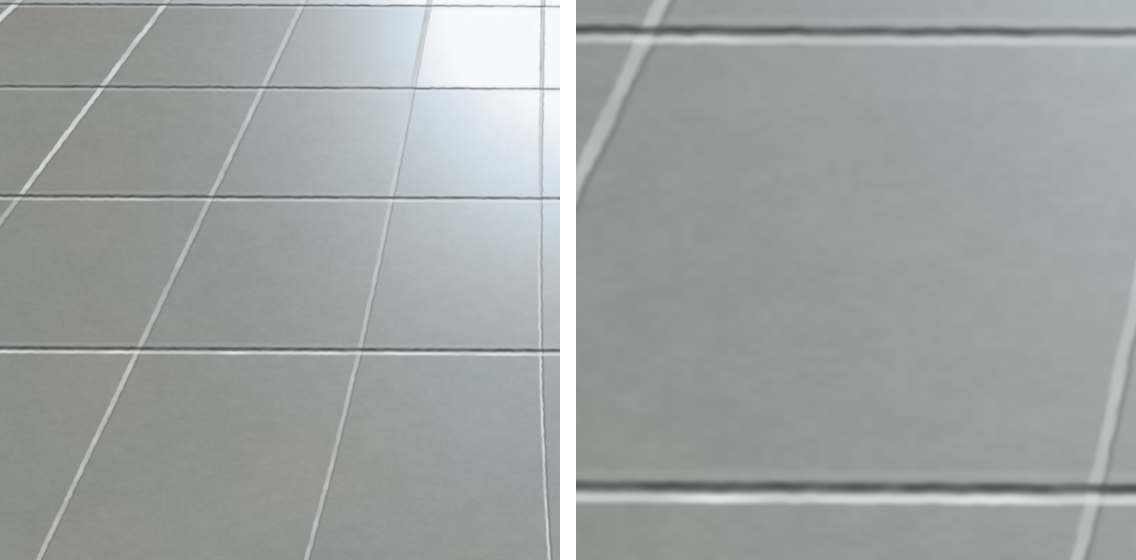
Left: the whole. Right: its middle third, enlarged.
Reproduce this texture procedurally as a three.js fragment shader.

```glsl
// Grey floor tiles seen in perspective, with daylight glaring from the upper right.
// The canvas is mapped to floor coordinates (column, row); pale joints, dark grooves,
// mottled stone and the glare are then layered from distances and value noise.

#define STONE vec3(0.55, 0.556, 0.54)
#define DAYLIGHT vec3(0.83, 0.862, 0.902)
#define BLAZE vec3(0.965, 0.972, 0.982)
#define GROUT vec3(0.83, 0.845, 0.845)
#define GROOVE vec3(0.32, 0.33, 0.33)
#define HORIZON 1.0417
#define ROW_STEP 0.1175
#define COLUMN_WARP 0.0446
#define ROW_TILT 0.005
#define JOINT_HALF 0.0045
#define SOFTNESS 0.0023
#define MOTTLE 0.026

varying vec2 vUv;

float hash(vec2 p) {
  vec3 q = fract(p.xyx * vec3(0.1031, 0.1030, 0.0973));
  q += dot(q, q.yzx + 33.33);
  return fract((q.x + q.y) * q.z);
}

float noise(vec2 p) {
  vec2 i = floor(p), f = fract(p);
  f = f * f * (3.0 - 2.0 * f);
  return mix(mix(hash(i), hash(i + vec2(1.0, 0.0)), f.x),
             mix(hash(i + vec2(0.0, 1.0)), hash(i + 1.0), f.x), f.y);
}

float fbm(vec2 p) {
  float sum = 0.0, amp = 0.5;
  for (int i = 0; i < 4; i++) {
    sum += amp * noise(p);
    p = p * 2.03 + 17.3;
    amp *= 0.5;
  }
  return sum;
}

// Soft stripe around d = 0
float stripe(float d, float halfWidth) {
  return 1.0 - smoothstep(halfWidth - SOFTNESS, halfWidth + SOFTNESS, abs(d));
}

// Column coordinate: joints fan out downwards and bow a little on the right
float columnAt(float x, float down, float spread) {
  float r = (x - 0.543 + 0.475 * down) / spread;
  float c = (1.0 - sqrt(max(1.0 - 4.0 * COLUMN_WARP * r, 0.0))) / (2.0 * COLUMN_WARP);
  return c - 0.045 * sin(3.14159 * clamp(down, 0.0, 1.0)) * sin(2.1 * max(c, 0.0));
}

void main() {
  vec2 p = vec2(vUv.x, 1.0 - vUv.y);

  // Floor coordinates
  float spread = 0.2331 + 0.268 * p.y;
  float column = columnAt(p.x, p.y, spread);
  float depth = p.y - ROW_TILT * p.x + HORIZON;
  float row = (0.954 - 1.0 / depth) / ROW_STEP;
  vec2 tile = floor(vec2(column, row));
  vec2 joint = floor(vec2(column, row) + 0.5);

  // Signed distances to the nearest joints, with ragged edges
  float slope = -0.475 + 0.268 * column;
  float dx = (column - joint.x) * spread * (1.0 - 2.0 * COLUMN_WARP * column);
  dx = dx / sqrt(1.0 + slope * slope) + 0.0018 * (noise(p * 130.0) - 0.5);
  float dy = (row - joint.y) * ROW_STEP * depth * depth;
  dy += 0.001 * (noise(p * vec2(110.0, 20.0) + 9.0) - 0.5);

  // Daylight glare, strongest on the far right tile
  vec2 g = vec2(1.0 - p.x, p.y) / vec2(0.38, 0.46);
  float glare = 0.4 * exp(-dot(g, g));
  float light = 0.09 * p.x * (1.0 - 0.4 * p.y) + glare;
  light += 0.055 * step(1.0, tile.x) * step(tile.y, 0.5);
  light += 0.1 * step(tile.y, -0.5) + 0.012 * (hash(tile + 40.0) - 0.5);
  vec3 color = mix(STONE, DAYLIGHT, clamp(light / 0.31, 0.0, 1.0));
  color += vec3(-0.004, 0.009, 0.009) * smoothstep(0.02, 0.1, light);
  color = mix(color, BLAZE, clamp((light - 0.31) / 0.11, 0.0, 1.0));

  // Stone mottling: broad patches, streaks, fine grain and a faint tint
  float calm = 1.0 - 1.6 * glare;
  float patches = fbm(p * vec2(7.0, 9.0)) - 0.47;
  float streaks = fbm(p * vec2(38.0, 75.0) + 5.0) - 0.47;
  float grain = noise(p * vec2(150.0, 230.0) + 3.0) - 0.5;
  float tint = noise(p * 6.0 + 31.0) - 0.5;
  color += calm * MOTTLE * (patches + streaks + 0.6 * grain);
  color += calm * tint * vec3(-0.012, 0.002, 0.012);

  // Pale column joints, worn unevenly and greyed by the glare
  float wear = mix(0.55, 0.95, hash(vec2(joint.x, tile.y) + 7.0));
  wear *= 0.7 + 0.5 * noise(p * vec2(30.0, 60.0));
  float thin = 1.0 - 0.45 * step(1.5, joint.x);
  float halfWidth = JOINT_HALF * thin * mix(0.8, 1.05, hash(joint.xx + 3.0));
  float shade = stripe(dx - halfWidth - 0.002, 0.0018);
  color = mix(color, GROOVE, shade * mix(0.5, 0.22, thin));
  vec3 grout = mix(GROUT, vec3(0.69, 0.71, 0.73), smoothstep(0.16, 0.3, glare));
  color = mix(color, grout, stripe(dx, halfWidth) * min(wear, 1.0));

  // Row joints: a dark groove with a lit lip below it
  float lip = stripe(dy - 0.0043 * depth, 0.0016 * depth);
  float lipWear = mix(0.4, 0.9, smoothstep(1.0, 3.0, joint.y));
  lipWear *= 0.65 + 0.5 * noise(p * vec2(24.0, 3.0) + 2.0);
  color = mix(color, mix(GROUT, BLAZE, 0.3 + glare), lip * lipWear);
  color = mix(color, GROUT, 0.12 * stripe(dy + 0.0045 * depth, 0.0016 * depth));
  float groove = stripe(dy, 0.0015 * depth) * (0.65 + 0.4 * noise(p * vec2(90.0, 30.0)));
  color = mix(color, GROOVE, min(groove, 1.0) * (1.0 - 1.1 * glare));

  gl_FragColor = vec4(clamp(color, 0.0, 1.0), 1.0);
}
```
